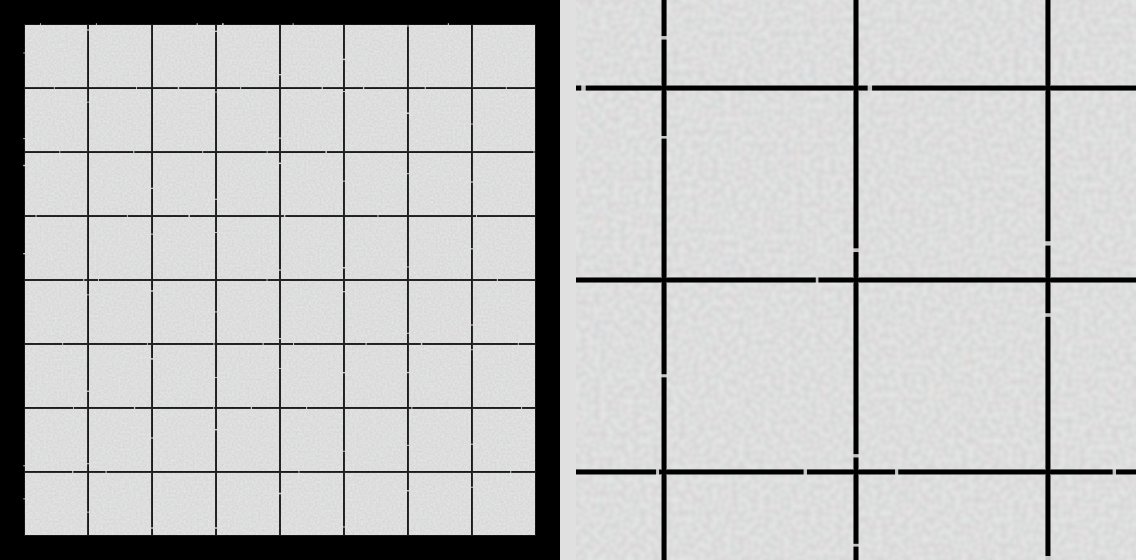
Left, the full canvas; right, a detail of the centre.
Reproduce this pattern procedurally as a WebGL 1 fragment shader.

```glsl
precision highp float;

uniform vec2 u_resolution;

// Layout, in fractions of the canvas
const float CELLS = 8.0;
const float PITCH = 0.11426;
const float LINE_HALF_WIDTH = 0.00150;

// Small breaks in the lines
const float NICK_CHANCE = 0.78;
const float NICK_HALF_MIN = 0.0008;
const float NICK_HALF_MAX = 0.0015;
const float NICK_STRENGTH = 0.88;

// Paper and ink
const vec3 PAPER = vec3(0.868);
const vec3 INK = vec3(0.0);
const float GRAIN_PERIOD = 256.0;
const float GRAIN_AMOUNT = 0.045;
const float TINT_PERIOD = 128.0;
const float TINT_AMOUNT = 0.014;

float hash(vec2 p) {
  vec3 q = fract(p.xyx * vec3(0.1031, 0.1030, 0.0973));
  q += dot(q, q.yzx + 33.33);
  return fract((q.x + q.y) * q.z);
}

// Lattice gradient that repeats after a whole number of cells
float cornerRamp(vec2 cell, vec2 offset, float period, float seed) {
  float angle = 6.28318 * hash(mod(cell, period) + seed);
  return dot(vec2(cos(angle), sin(angle)), offset);
}

float wrappedNoise(vec2 uv, float period, float seed) {
  vec2 p = uv * period;
  vec2 i = floor(p);
  vec2 f = p - i;
  vec2 s = f * f * f * (f * (f * 6.0 - 15.0) + 10.0);
  vec2 e = vec2(1.0, 0.0);
  float low = mix(cornerRamp(i, f, period, seed),
                  cornerRamp(i + e.xy, f - e.xy, period, seed), s.x);
  float high = mix(cornerRamp(i + e.yx, f - e.yx, period, seed),
                   cornerRamp(i + e.xx, f - e.xx, period, seed), s.x);
  return mix(low, high, s.y);
}

// Pixel coverage from a signed distance that is positive inside
float coverage(float inside) {
  return clamp(inside * min(u_resolution.x, u_resolution.y) + 0.5, 0.0, 1.0);
}

// Ink of the nearest line; each segment may carry one nick
float lineInk(float across, float along, float seed) {
  float line = floor(across + 0.5);
  float segment = floor(along);
  float ink = coverage(LINE_HALF_WIDTH - abs(across - line) * PITCH);

  vec2 id = vec2(line, segment) + seed;
  float center = segment + mix(0.03, 0.97, hash(id + 17.0));
  float size = hash(id + 41.0);
  float halfWidth = mix(NICK_HALF_MIN, NICK_HALF_MAX, size * size);
  float nick = coverage(halfWidth - abs(along - center) * PITCH);
  nick *= step(hash(id + 73.0), NICK_CHANCE);
  nick *= step(line, CELLS - 0.5); // the last line stays whole
  return ink * (1.0 - NICK_STRENGTH * nick);
}

void main() {
  vec2 uv = gl_FragCoord.xy / u_resolution;

  // Grid coordinates count from the upper left corner
  vec2 centered = vec2(uv.x - 0.5, 0.5 - uv.y);
  vec2 grid = centered / PITCH + 0.5 * CELLS;
  float lines = max(lineInk(grid.x, grid.y, 5.0),
                    lineInk(grid.y, grid.x, 131.0));

  // Solid frame that meets the outer edge of the outermost lines
  vec2 reach = abs(centered);
  float frameEdge = 0.5 * CELLS * PITCH + LINE_HALF_WIDTH;
  float frame = coverage(max(reach.x, reach.y) - frameEdge);

  // Fine grain with a faint colour drift
  float grain = wrappedNoise(uv, GRAIN_PERIOD, 3.0);
  float tint = wrappedNoise(uv, TINT_PERIOD, 59.0);
  vec3 paper = PAPER + GRAIN_AMOUNT * grain
             + TINT_AMOUNT * tint * vec3(1.0, -0.4, -0.6);

  gl_FragColor = vec4(mix(paper, INK, min(lines + frame, 1.0)), 1.0);
}
```
